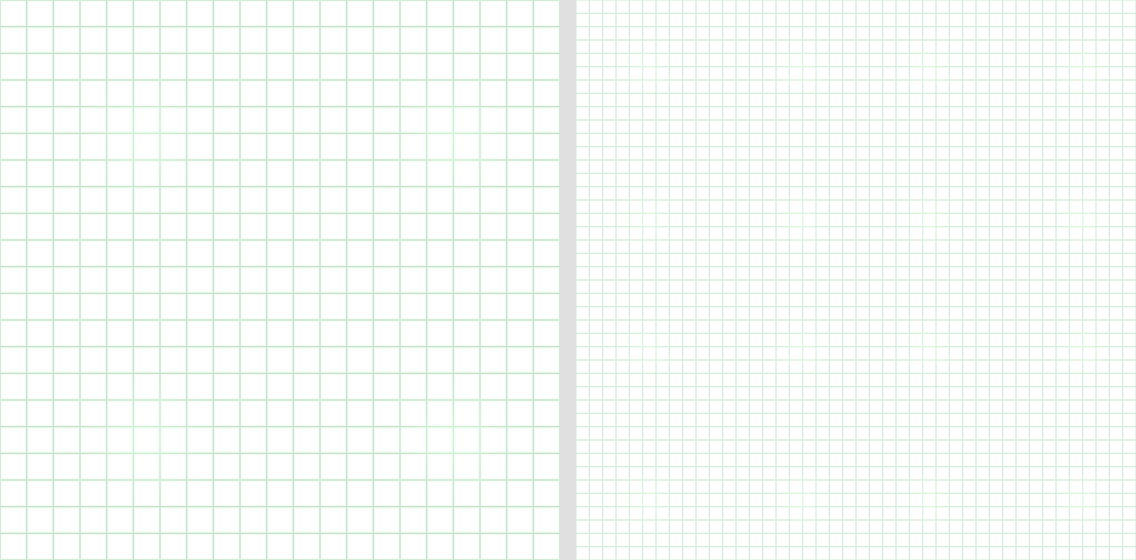
Left: one tile. Right: repeated 2 by 2.
Reproduce this pattern procedurally as a three.js fragment shader.

```glsl
// Square graph paper: thin pale green rules with a soft halo on white.
varying vec2 vUv;

// Bell curves on two columns (or rows) mirrored about a middle, wrapping at the edges.
float mirroredBell(float position, float middle, float offset) {
  float d = abs(fract(position - middle + 0.5) - 0.5) - offset;
  return exp(-d * d / 0.005);
}

void main() {
  // Distance to the nearest rule on each axis, in cells
  vec2 cell = vUv * 21.0;
  vec2 ruleDistance = abs(fract(cell + 0.5) - 0.5);
  vec2 pixel = max(fwidth(cell), vec2(0.0001));

  // Ruled lines, smoothed over one pixel
  vec2 coverage = clamp((0.022 - ruleDistance) / pixel + 0.5, 0.0, 1.0);
  float rule = max(coverage.x, coverage.y);

  // Faint ink halo beside the rules
  float nearest = min(ruleDistance.x, ruleDistance.y);
  float halo = 0.7 * exp(-nearest * nearest / 0.006);

  // Four soft patches of lighter, fresher ink
  float patchGlow = mirroredBell(vUv.x, 0.535, 0.275) * mirroredBell(vUv.y, 0.485, 0.27);
  vec3 ink = mix(vec3(0.75, 0.88, 0.78), vec3(0.80, 0.95, 0.82), patchGlow);

  vec3 paper = mix(vec3(0.995, 1.0, 0.995), vec3(0.93, 0.97, 0.94), halo);
  gl_FragColor = vec4(mix(paper, ink, rule), 1.0);
}
```
